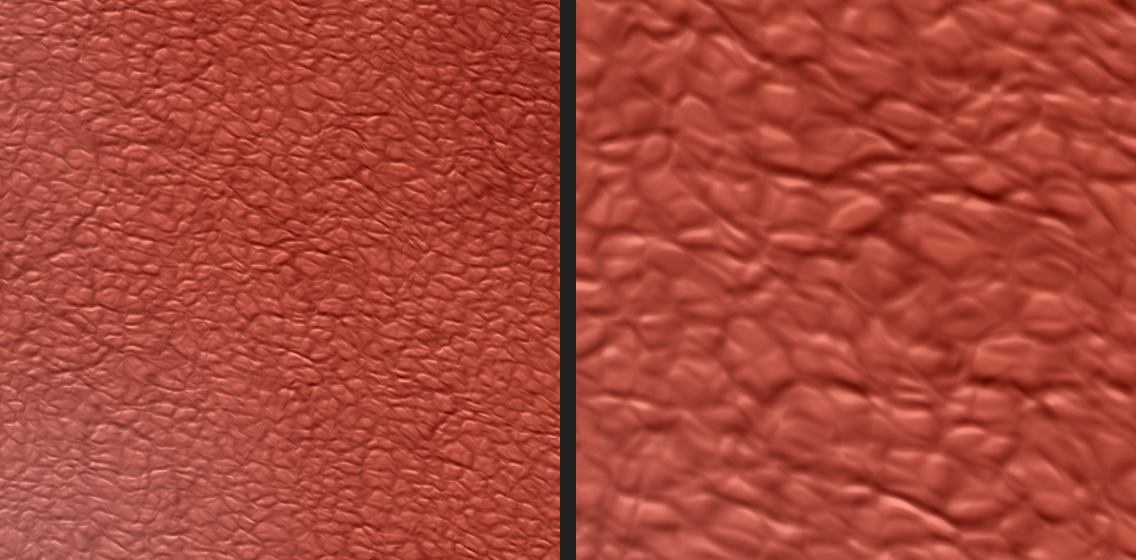
Left: the whole. Right: its middle third, enlarged.
A WebGL 1 fragment shader for this texture:

```glsl
precision highp float;
uniform vec2 u_resolution;

vec2 hash2(vec2 p) {
  return fract(sin(vec2(dot(p, vec2(127.1, 311.7)), dot(p, vec2(269.5, 183.3)))) * 43758.5453);
}

float noise(vec2 p) {
  vec2 i = floor(p), f = fract(p);
  f = f * f * (3.0 - 2.0 * f);
  return mix(mix(hash2(i).x, hash2(i + vec2(1.0, 0.0)).x, f.x),
             mix(hash2(i + vec2(0.0, 1.0)).x, hash2(i + vec2(1.0)).x, f.x), f.y);
}

// Gap between the two nearest cell centres: zero along the cell borders
float cellEdge(vec2 p) {
  vec2 cell = floor(p), f = fract(p);
  float nearest = 8.0, second = 8.0;
  for (int y = -1; y <= 1; y++) {
    for (int x = -1; x <= 1; x++) {
      vec2 o = vec2(float(x), float(y));
      float d = length(o + hash2(cell + o) - f);
      second = min(second, max(nearest, d));
      nearest = min(nearest, d);
    }
  }
  return second - nearest;
}

// Leather relief: pebbles, fine wrinkles and a few long creases
float relief(vec2 p) {
  p.y += 0.08 * p.x + 0.13 * p.x * p.x;
  p += 0.020 * (vec2(noise(p * 13.0), noise(p * 13.0 + 37.0)) - 0.5);
  p += 0.007 * (vec2(noise(p * 55.0 + 11.0), noise(p * 55.0 + 71.0)) - 0.5);
  float pebbles = smoothstep(-0.05, 0.6, cellEdge(p * vec2(23.0, 38.0)));
  float wrinkles = smoothstep(-0.05, 0.6, cellEdge(p * vec2(43.0, 62.0) + 19.0));
  float creases = smoothstep(0.0, 0.16, cellEdge(p * vec2(7.0, 13.0) + 5.0));
  float creaseDepth = smoothstep(0.3, 0.7, noise(p * 9.0 + 50.0));
  return 0.62 * pebbles + 0.30 * wrinkles + 0.45 * creaseDepth * (creases - 1.0)
       + 0.22 * noise(p * vec2(75.0, 110.0));
}

void main() {
  vec2 uv = gl_FragCoord.xy / u_resolution;

  // Light falls from above, slightly from the left
  vec2 toLight = vec2(-0.0008, 0.0024);
  float below = relief(uv - toLight);
  float above = relief(uv + toLight);
  float slope = below - above;
  float height = 0.5 * (below + above);

  // Broad tone: pale haze at the lower left, deeper red at the upper right
  float haze = smoothstep(0.75, 0.0, length(uv * vec2(0.85, 1.0)));
  haze = max(haze, 0.45 * smoothstep(0.45, 0.0, uv.x));
  float shadow = smoothstep(0.55, 0.0, length((uv - vec2(1.05, 0.95)) * vec2(1.3, 0.8)));
  vec3 color = mix(vec3(0.665, 0.255, 0.195), vec3(0.70, 0.385, 0.355), haze);
  color = mix(color, vec3(0.57, 0.175, 0.13), 0.75 * shadow);
  color += 0.03 * (noise(uv * 5.0) - 0.5);

  // Shaded slopes, dark grooves and soft glints
  float contrast = 1.0 - 0.2 * haze;
  color += contrast * slope * vec3(0.27, 0.21, 0.19);
  color += contrast * (height - 0.5) * vec3(0.15, 0.11, 0.10);
  color += smoothstep(0.15, 0.7, slope) * vec3(0.07, 0.10, 0.10);
  color += 0.012 * (noise(uv * 240.0) - 0.5);

  gl_FragColor = vec4(clamp(color, 0.0, 1.0), 1.0);
}
```
